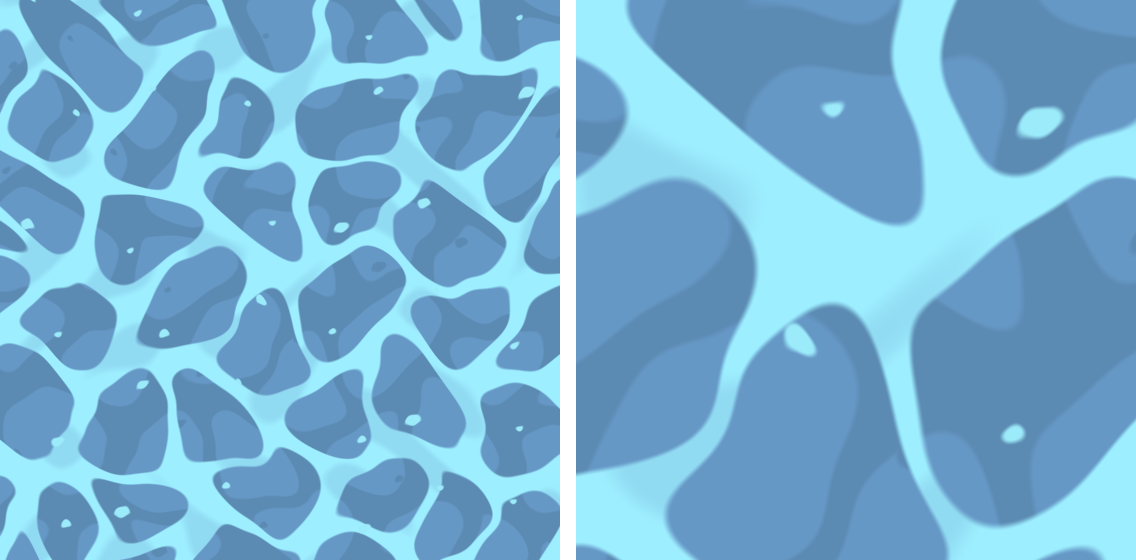
Left, the full canvas; right, a detail of the centre.
Write a Shadertoy shader that draws this texture.

```glsl
// Stylised water: a pale caustic net and glints over blue, with a submerged shadow.

vec2 hash2(vec2 p) {
    return fract(sin(vec2(dot(p, vec2(127.1, 311.7)), dot(p, vec2(269.5, 183.3)))) * 43758.55);
}

// Layered sines bend the cell walls into wavy strands
vec2 ripple(vec2 p) {
    p += 0.13 * sin(p.yx * vec2(2.7, 3.1) + vec2(0.4, 1.9));
    p += 0.055 * sin(p.yx * vec2(6.1, 5.3) + p * 1.7 + vec2(2.2, 0.7));
    return p + 0.015 * sin(p.yx * 13.0 + p * 4.0);
}

vec2 cellPoint(vec2 id) {
    return id + 0.5 + 0.84 * (hash2(id) - 0.5);
}

// Distance to the cell walls, blended so that corners round off and junctions fill
float wallDistance(vec2 p) {
    vec2 base = floor(p), home = base;
    float nearest = 1e3;
    for (int y = -1; y <= 1; y++)
    for (int x = -1; x <= 1; x++) {
        vec2 id = base + vec2(x, y);
        float d = length(cellPoint(id) - p);
        if (d < nearest) { nearest = d; home = id; }
    }
    vec2 a = cellPoint(home) - p;
    float sum = 0.0;
    for (int y = -2; y <= 2; y++)
    for (int x = -2; x <= 2; x++) {
        if (x == 0 && y == 0) continue;
        vec2 b = cellPoint(home + vec2(x, y)) - p;
        sum += exp(-10.0 * dot(0.5 * (a + b), normalize(b - a)));
    }
    return -log(sum) / 10.0;
}

float net(vec2 p, float width, float blur) {
    float swell = sin(p.x * 2.3 + 1.3 * sin(p.y * 1.9)) * sin(p.y * 2.9 + p.x + 0.8);
    float w = width * (1.0 + 0.5 * swell);
    return 1.0 - smoothstep(w - blur, w + blur, wallDistance(ripple(p)));
}

// One small bent oval per grid cell
float glints(vec2 p, float blur) {
    float mask = 0.0;
    vec2 base = floor(p);
    for (int y = -1; y <= 1; y++)
    for (int x = -1; x <= 1; x++) {
        vec2 id = base + vec2(x, y);
        vec2 rnd = hash2(id + 37.0);
        vec2 q = p - id - 0.15 - 0.7 * hash2(id + 71.0);
        q.y += q.x * (rnd.y - 0.5) + 5.0 * (rnd.x - 0.4) * q.x * q.x;
        q += 0.008 * sin(q.yx * 45.0 + rnd * 6.3);
        float size = mix(0.028, 0.068, rnd.x * rnd.x);
        float d = length(q * vec2(0.75 + 0.35 * rnd.y, 1.15)) - size;
        mask = max(mask, 1.0 - smoothstep(-blur, blur, d));
    }
    return mask;
}

void mainImage(out vec4 fragColor, in vec2 fragCoord) {
    float scale = 5.7;
    vec2 p = fragCoord / iResolution.y * scale + vec2(3.0, 8.0);
    float blur = max(0.012, 0.7 * scale / iResolution.y);

    // Water body and the shadow cast down to the right
    vec2 sunken = p + vec2(-0.38, 0.4);
    float shadow = max(net(sunken, 0.075, blur), glints(sunken, blur));
    vec3 color = mix(vec3(0.400, 0.596, 0.778), vec3(0.358, 0.540, 0.698), shadow);

    // Pale strands with faint duller patches
    float patches = sin(p.x * 3.7 + 2.0 * sin(p.y * 2.1)) * sin(p.y * 4.3 + 1.5 * sin(p.x * 2.6));
    vec3 foam = mix(vec3(0.615, 0.935, 1.0), vec3(0.57, 0.86, 0.95), smoothstep(0.2, 0.6, patches));
    color = mix(color, foam, net(p, 0.050, blur));

    // Bright glints
    color = mix(color, vec3(0.61, 0.92, 0.98), glints(p, blur));
    fragColor = vec4(color, 1.0);
}
```
